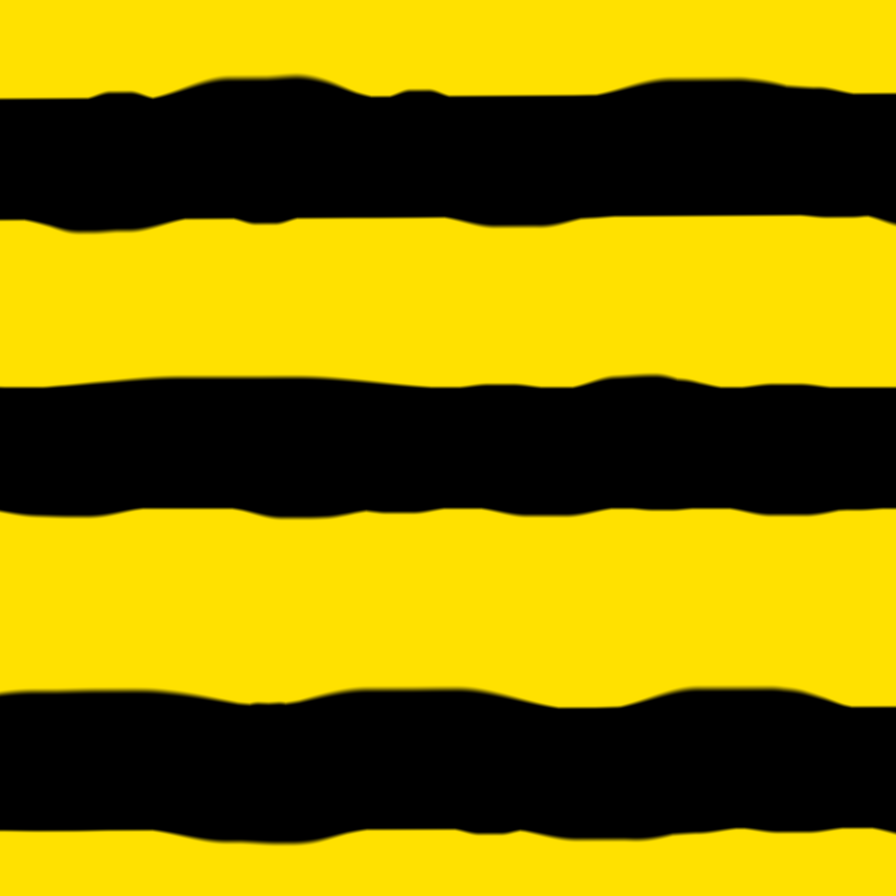
This pattern is drawn by a WebGL 2 fragment shader. Its source:

```glsl
#version 300 es
precision highp float;

// Three rough black bands across a yellow ground.
// Each band edge is a straight line pushed outward by a train of broad, flat
// swellings, with small cellular ripples added along it.

uniform vec2 u_resolution;
out vec4 fragColor;

const vec3 YELLOW = vec3(1.0, 0.882, 0.0);
const vec3 BLACK = vec3(0.0);

const int BANDS = 3;
const float HALF_THICKNESS = 0.0677;
const float CENTRES[BANDS] = float[](0.142, 0.5, 0.825);
const float SLOPES[BANDS] = float[](0.003, 0.0, 0.006);

// Swellings per edge, lower then upper: first centre, pitch, half width, height.
const vec4 SWELLS[2 * BANDS] = vec4[](
    vec4(0.290, 0.385, 0.120, 0.013), vec4(0.100, 0.360, 0.205, 0.020),
    vec4(0.070, 0.270, 0.090, 0.009), vec4(0.267, 0.443, 0.215, 0.011),
    vec4(0.117, 0.460, 0.090, 0.012), vec4(0.293, 0.493, 0.122, 0.021));
// Width of each swelling relative to the one on its left.
const float TAPER[2 * BANDS] = float[](0.85, 0.8, 0.9, 0.33, 0.9, 1.0);

const int SWELL_COUNT = 4;
const float RIPPLE_CELLS = 5.0;
const float RIPPLE_HEIGHT = 0.007;
const float RIPPLE_OVERLAP = 0.3;
const float EDGE_SOFTNESS = 0.0025;
const float SWELL_BLUR = 0.12;

float hash(vec2 p) {
    vec3 q = fract(vec3(p.xyx) * 0.1031);
    q += dot(q, q.yzx + 33.33);
    return fract((q.x + q.y) * q.z);
}

// Flat-topped mound, 1 at the middle, with a slight corner at each foot.
float mound(float offset, float halfWidth) {
    float t = min(abs(offset) / halfWidth, 1.0);
    return (1.0 - smoothstep(0.3, 1.15, t) - 0.085) / 0.915 * step(t, 0.999);
}

// Broad swellings placed at a regular pitch, varied in height.
float swellings(float x, int edge) {
    vec4 swell = SWELLS[edge];
    float rise = 0.0;
    float halfWidth = swell.z;
    for (int k = 0; k < SWELL_COUNT; k++) {
        float centre = swell.x + float(k) * swell.y;
        float vary = mix(0.8, 1.1, hash(vec2(float(k) + 3.0, float(edge) + 11.0)));
        rise = max(rise, swell.w * vary * mound(x - centre, halfWidth));
        halfWidth *= TAPER[edge];
    }
    return rise;
}

// One small mound per cell, with random place, width and height.
float ripples(float x, int edge) {
    float cell = floor(x * RIPPLE_CELLS);
    float rise = 0.0;
    for (int k = -1; k <= 1; k++) {
        vec2 id = vec2(cell + float(k) + 7.0, float(edge) * 5.0 + 2.0);
        float centre = (cell + float(k) + 0.2 + 0.6 * hash(id)) / RIPPLE_CELLS;
        float halfWidth = mix(0.03, 0.065, hash(id + 17.0));
        float height = RIPPLE_HEIGHT * hash(id + 41.0);
        rise = max(rise, height * mound(x - centre, halfWidth));
    }
    return rise;
}

// Outward displacement of an edge; overlapping mounds partly add up.
float edgeRise(float x, int edge) {
    float broad = swellings(x, edge);
    float small = ripples(x, edge);
    return max(broad, small) + RIPPLE_OVERLAP * min(broad, small);
}

void main() {
    vec2 uv = gl_FragCoord.xy / u_resolution;
    float pixel = 1.0 / u_resolution.y;
    float ink = 0.0;

    for (int band = 0; band < BANDS; band++) {
        float y = uv.y - CENTRES[band] - SLOPES[band] * (uv.x - 0.5);
        int edge = 2 * band + (y > 0.0 ? 1 : 0);
        float rise = edgeRise(uv.x, edge);
        float inside = HALF_THICKNESS + rise - abs(y);
        float blur = max(EDGE_SOFTNESS + SWELL_BLUR * rise, pixel);
        ink = max(ink, smoothstep(-blur, blur, inside));
    }

    fragColor = vec4(mix(YELLOW, BLACK, ink), 1.0);
}
```
